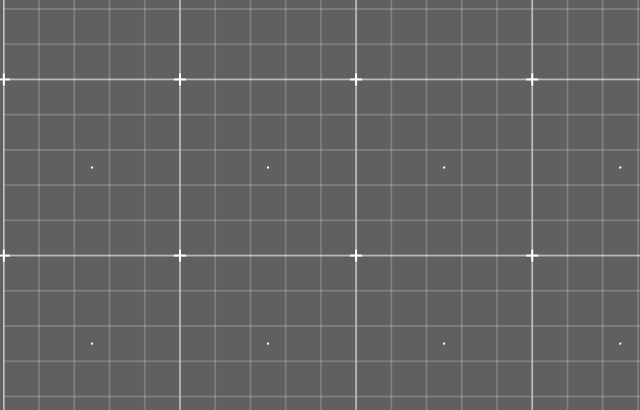
Reproduce this pattern procedurally as a WebGL 1 fragment shader.

```glsl
precision highp float;

uniform vec2 u_resolution;

// All lengths are fractions of the canvas width.
const float MAJOR_PITCH = 0.2752;
const float MINOR_PER_MAJOR = 5.0;
const vec2 GRID_ORIGIN = vec2(0.0060, 0.2413);
const float MINOR_WIDTH = 0.0027;
const float MAJOR_WIDTH = 0.0027;
const float CROSS_WIDTH = 0.0031;
const float CROSS_REACH = 0.0094;
const float DOT_SIZE = 0.0031;

const float MINOR_ALPHA = 0.19;
const float MAJOR_ALPHA = 0.57;
const vec3 BACKGROUND = vec3(0.378);
const vec3 INK = vec3(1.0);

// Signed offset from the nearest multiple of pitch.
vec2 nearestOffset(vec2 p, float pitch) {
  return (fract(p / pitch + 0.5) - 0.5) * pitch;
}

// Smoothed coverage of a band of the given half width.
vec2 band(vec2 offset, float halfWidth, float pixel) {
  return clamp((halfWidth - abs(offset)) / pixel + 0.5, 0.0, 1.0);
}

float box(vec2 offset, vec2 halfSize, float pixel) {
  vec2 cover = clamp((halfSize - abs(offset)) / pixel + 0.5, 0.0, 1.0);
  return cover.x * cover.y;
}

void main() {
  float pixel = 1.0 / u_resolution.x;
  vec2 p = gl_FragCoord.xy * pixel - GRID_ORIGIN;
  vec2 majorOffset = nearestOffset(p, MAJOR_PITCH);
  vec2 minorOffset = nearestOffset(p, MAJOR_PITCH / MINOR_PER_MAJOR);
  vec2 centreOffset = nearestOffset(p - 0.5 * MAJOR_PITCH, MAJOR_PITCH);

  // Ruled lines begin at the first major column.
  float ruled = clamp((p.x + 0.5 * MAJOR_WIDTH) / pixel + 0.5, 0.0, 1.0);
  vec2 minorLines = band(minorOffset, 0.5 * MINOR_WIDTH, pixel) * MINOR_ALPHA;
  vec2 majorLines = band(majorOffset, 0.5 * MAJOR_WIDTH, pixel) * MAJOR_ALPHA;
  vec2 lines = max(minorLines, majorLines) * ruled;

  // Crosses at major intersections, dots at cell centres.
  vec2 arm = 0.5 * vec2(2.0 * CROSS_REACH, CROSS_WIDTH);
  float cross = max(box(majorOffset, arm, pixel), box(majorOffset, arm.yx, pixel));
  float dot = box(centreOffset, vec2(0.5 * DOT_SIZE), pixel);

  vec3 color = mix(BACKGROUND, INK, lines.x);
  color = mix(color, INK, lines.y);
  color = mix(color, INK, max(cross, dot));
  gl_FragColor = vec4(color, 1.0);
}
```
